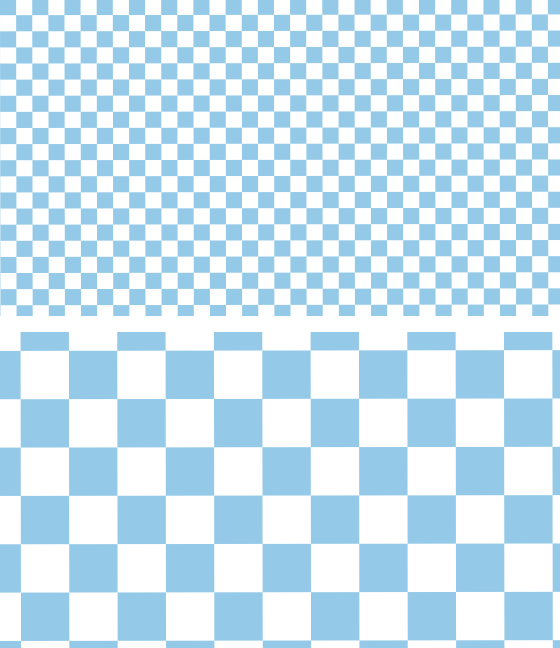
Top: the whole. Bottom: its middle third, enlarged.
Give the GLSL for this pattern, as a WebGL 2 fragment shader.

```glsl
#version 300 es
precision highp float;
// Sky blue and white checkerboard, tilted by a hair.

uniform vec2 u_resolution;
out vec4 outColor;

// Signed distance to the nearest cell border: positive in even cells, negative in odd ones.
vec2 borderDistance(vec2 cell) {
    return 0.5 - abs(mod(cell + 0.5, 2.0) - 1.0);
}

void main() {
    const float CELLS_DOWN = 19.61;
    const vec3 SKY_BLUE = vec3(0.58, 0.79, 0.91);

    // Cell coordinates measured from the top left corner
    vec2 pos = gl_FragCoord.xy / u_resolution.y;
    vec2 cell = vec2(pos.x, 1.0 - pos.y) * CELLS_DOWN;

    // Slight tilt, with the first row cut by the top edge
    const float TILT = 0.0014;
    cell += TILT * vec2(-cell.y, cell.x) - vec2(0.0, 0.944);

    // One pixel wide smoothing on each axis; the product alternates like a checkerboard
    float pixel = CELLS_DOWN / u_resolution.y;
    vec2 side = clamp(borderDistance(cell) / (0.5 * pixel), -1.0, 1.0);
    float blue = 0.5 - 0.5 * side.x * side.y;

    outColor = vec4(mix(vec3(1.0), SKY_BLUE, blue), 1.0);
}
```
